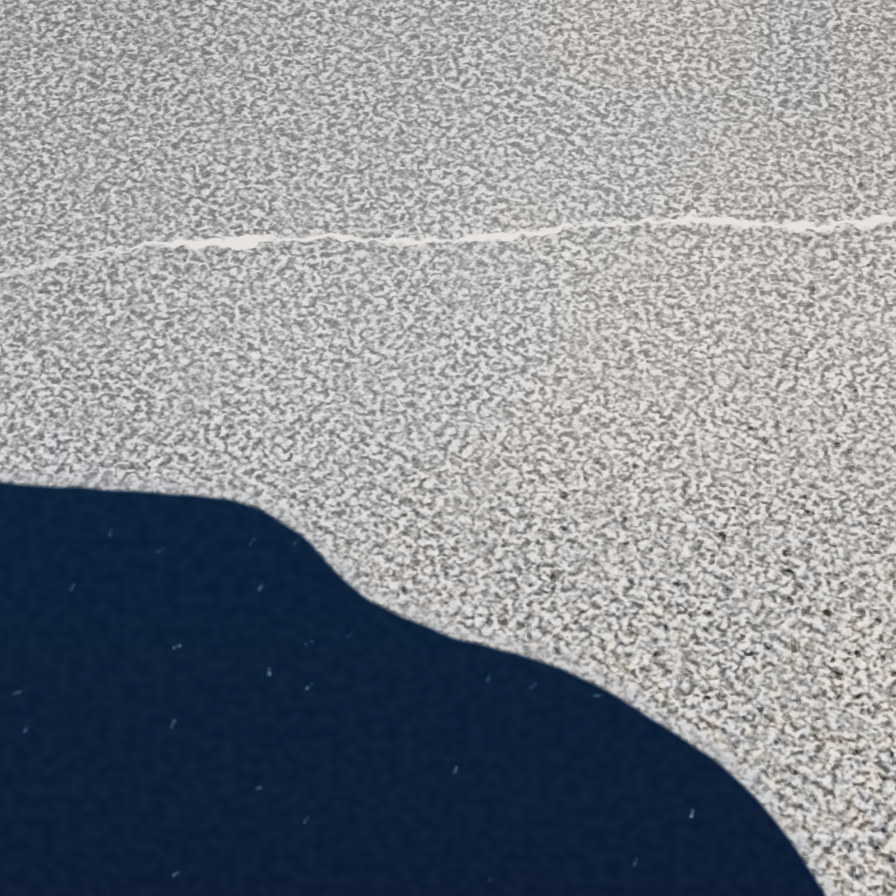
A three.js fragment shader for this texture:

```glsl
varying vec2 vUv;

vec2 hash2(vec2 p) {
  p = vec2(dot(p, vec2(127.1, 311.7)), dot(p, vec2(269.5, 183.3)));
  return fract(sin(p) * 43758.55);
}

vec2 gradient(vec2 cell) {
  float angle = 6.2832 * hash2(cell).x;
  return vec2(cos(angle), sin(angle));
}

float gradientNoise(vec2 p) {
  vec2 i = floor(p), f = fract(p);
  vec2 u = f * f * f * (f * (f * 6.0 - 15.0) + 10.0);
  vec2 e = vec2(1.0, 0.0);
  float low = mix(dot(gradient(i), f), dot(gradient(i + e), f - e), u.x);
  float high = mix(dot(gradient(i + e.yx), f - e.yx), dot(gradient(i + 1.0), f - 1.0), u.x);
  return 1.4 * mix(low, high, u.y);
}

// Rounded change of slope starting at a knot
float bend(float x, float knot, float slope) {
  float d = x - knot;
  return 0.5 * slope * (d + sqrt(d * d + 0.00008));
}

float shoreHeight(float x) {
  float h = 0.461 - 0.068 * x;
  h += bend(x, 0.25, -0.23) + bend(x, 0.293, -0.35) + bend(x, 0.339, -0.53);
  h += bend(x, 0.378, 0.41) + bend(x, 0.417, 0.33) + bend(x, 0.501, 0.185);
  h += bend(x, 0.599, -0.16) + bend(x, 0.664, -0.215) + bend(x, 0.794, -0.3);
  h += bend(x, 0.846, -0.32) + bend(x, 0.885, -0.39);
  return h + 0.0015 * gradientNoise(vec2(x * 30.0, 4.3));
}

float foamHeight(float x) {
  float h = 0.691 + 0.25 * x;
  h += bend(x, 0.078, -0.07) + bend(x, 0.169, -0.14) + bend(x, 0.378, -0.12);
  h += bend(x, 0.456, 0.14) + bend(x, 0.573, 0.13) + bend(x, 0.625, -0.12);
  h += bend(x, 0.729, -0.07) + bend(x, 0.807, -0.077) + bend(x, 0.898, 0.167);
  return h + 0.004 * gradientNoise(vec2(x * 45.0, 9.3));
}

float bump(float x, float center, float width) {
  float d = (x - center) / width;
  return exp(-d * d);
}

vec3 sandColor(vec2 uv) {
  // Grain grows coarser toward the bottom; rotation hides the lattice
  vec2 p = vec2((uv.x - 0.5) * (108.0 + 25.0 * uv.y), uv.y * (118.0 + 38.0 * uv.y));
  vec2 q = mat2(0.82, 0.57, -0.57, 0.82) * p;
  vec2 warp = vec2(gradientNoise(q * 0.7 + 31.0), gradientNoise(q * 0.7 + 77.0));
  float grain = gradientNoise(q + 0.45 * warp);
  grain += 0.5 * gradientNoise(mat2(0.6, -0.8, 0.8, 0.6) * p * 1.55 + 19.0);
  float clumps = gradientNoise(p * 0.13 + 7.0);
  grain *= 1.25 + 0.4 * clumps;
  grain /= sqrt(1.0 + 1.3 * grain * grain);
  float fine = gradientNoise(q * 2.3 + 5.0);
  float patches = gradientNoise(uv * 5.0 + 3.0);

  float light = 0.69 + 0.03 * uv.x - 0.045 * smoothstep(0.6, 1.0, uv.y);
  light += 0.03 * bump(uv.x, 0.65, 0.3) * smoothstep(0.2, 0.8, uv.y) + 0.012 * patches;
  light += mix(0.33, 0.27, smoothstep(0.2, 1.0, uv.y)) * grain + 0.07 * fine;
  light -= 0.1 * smoothstep(0.35, 0.65, -grain) * smoothstep(0.8, 0.1, uv.y);
  light -= 0.5 * max(light - 0.83, 0.0);

  // Scattered darker pebbles, denser toward the lower right
  float pebble = smoothstep(0.42, 0.6, gradientNoise(p * 0.62 + 91.0));
  light -= 0.22 * pebble * smoothstep(-0.1, 0.7, uv.x - uv.y + 0.15);

  float warmth = 0.018 * (uv.x - 0.15) + 0.008 * patches;
  warmth += 0.03 * gradientNoise(p * 0.35 + 55.0) * smoothstep(0.65, 0.0, uv.y);
  return vec3(light) + warmth * vec3(1.0, 0.1, -1.0);
}

vec3 waterColor(vec2 uv) {
  vec3 color = mix(vec3(0.055, 0.115, 0.21), vec3(0.05, 0.14, 0.235), uv.y * 2.0);
  color += 0.018 * gradientNoise(uv * vec2(65.0, 80.0));
  // Sparse slanted flecks of uneven strength
  vec2 grid = uv * 19.0;
  vec2 cell = floor(grid);
  vec2 seed = hash2(cell + 13.0);
  vec2 d = fract(grid) - 0.25 - 0.5 * seed;
  float angle = 0.2 + 1.2 * seed.y;
  vec2 along = vec2(cos(angle), sin(angle));
  float across = dot(d, vec2(-along.y, along.x));
  float reach = length(vec2(across, max(abs(dot(d, along)) - 0.06, 0.0)));
  float fleck = smoothstep(0.08, 0.0, reach) * step(0.8, hash2(cell + 41.0).x);
  fleck *= 0.6 + gradientNoise(uv * 130.0);
  return color + fleck * (0.1 + 0.28 * seed.x * seed.x) * vec3(0.85, 0.95, 1.0);
}

void main() {
  vec2 uv = vUv;
  vec3 color = sandColor(uv);

  // Ragged foam line with thicker knots
  float foamOffset = uv.y - foamHeight(uv.x);
  float width = 0.0024 + 0.0018 * gradientNoise(vec2(uv.x * 38.0, 2.3));
  width += 0.005 * bump(uv.x, 0.275, 0.015) + 0.0015 * bump(uv.x, 0.24, 0.03);
  width += 0.0025 * bump(uv.x, 0.565, 0.025) + 0.002 * bump(uv.x, 0.79, 0.05);
  width += 0.004 * bump(uv.x, 0.89, 0.012) + 0.004 * bump(uv.x, 0.975, 0.018);
  float ragged = 0.004 * gradientNoise(uv * vec2(85.0, 130.0));
  float foam = smoothstep(0.0022, -0.0018, abs(foamOffset + ragged) - width);
  foam *= 0.6 + 0.4 * smoothstep(0.0, 0.18, uv.x);
  color -= 0.03 * bump(foamOffset, -0.009, 0.006);
  color = mix(color, vec3(0.9, 0.89, 0.88), foam);

  // Pale rim and soft shoreline, measured across the local slope
  float slope = (shoreHeight(uv.x + 0.004) - shoreHeight(uv.x - 0.004)) / 0.008;
  float shore = (uv.y - shoreHeight(uv.x)) / sqrt(1.0 + slope * slope);
  color = mix(color, vec3(0.74, 0.75, 0.77), 0.45 * bump(shore, 0.008, 0.009));
  color *= mix(0.8, 1.0, smoothstep(0.0, 0.005, shore));
  color = mix(waterColor(uv), color, smoothstep(-0.003, 0.003, shore));

  gl_FragColor = vec4(color, 1.0);
}
```
